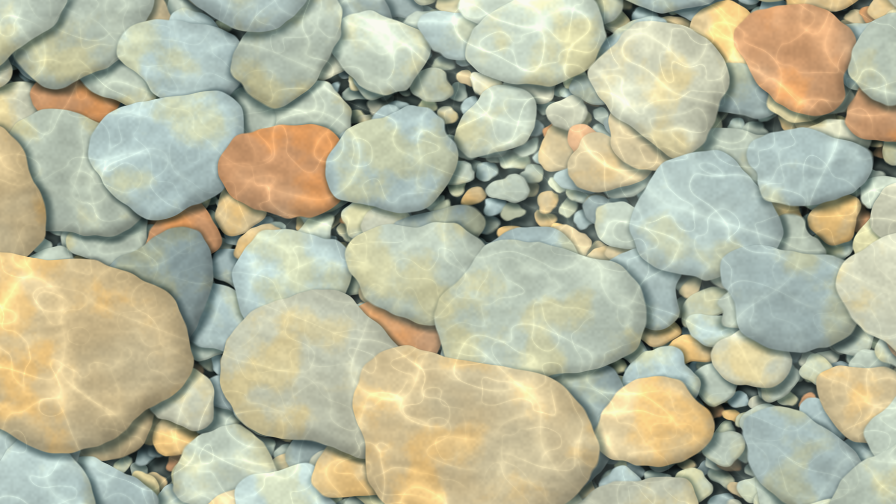
A Shadertoy shader for this texture:

```glsl
// Pale river stones seen through clear, rippling shallow water.
// Layers of jittered, wobbly ellipses are painted from gravel up to boulders,
// each with a soft shadow; warped ridged noise adds the sunlight caustics.

float hash(vec2 p) {
    return fract(sin(dot(p, vec2(127.1, 311.7))) * 43758.5453);
}

float noise(vec2 p) {
    vec2 i = floor(p), f = fract(p);
    f = f * f * (3.0 - 2.0 * f);
    return mix(mix(hash(i), hash(i + vec2(1, 0)), f.x),
               mix(hash(i + vec2(0, 1)), hash(i + vec2(1, 1)), f.x), f.y);
}

mat2 rotate(float a) {
    float c = cos(a), s = sin(a);
    return mat2(c, s, -s, c);
}

float fbm(vec2 p) {
    float sum = 0.0, amp = 0.5;
    for (int i = 0; i < 5; i++) {
        sum += amp * noise(p);
        p = rotate(0.6) * p * 2.1 + 7.3;
        amp *= 0.5;
    }
    return sum;
}

// Sage, blue-grey, cream, tan, rust and slate stones
vec3 stoneColor(float pick) {
    vec3 c = vec3(0.71, 0.76, 0.70);
    if (pick > 0.36) c = vec3(0.66, 0.74, 0.735);
    if (pick > 0.56) c = vec3(0.77, 0.78, 0.69);
    if (pick > 0.71) c = vec3(0.80, 0.72, 0.55);
    if (pick > 0.86) c = vec3(0.77, 0.58, 0.42);
    if (pick > 0.90) c = vec3(0.53, 0.60, 0.60);
    return c;
}

// Paints one layer of scattered stones over the colour below
void layStones(inout vec3 color, vec2 p, float cell, float density, float seed, float edge) {
    mat2 turn = rotate(0.4 * seed);
    vec2 grid = turn * p / cell + seed * 5.3;
    for (int j = -1; j <= 1; j++)
    for (int i = -1; i <= 1; i++) {
        vec2 id = floor(grid) + vec2(i, j);
        vec2 key = id + seed * 17.0;
        if (hash(key + 0.3) > density) continue;

        // Position, tilt and size
        vec2 jitter = vec2(hash(key + 1.7), hash(key + 2.9)) - 0.5;
        vec2 v = transpose(turn) * (grid - id - 0.5 - 0.6 * jitter) * cell;
        vec2 q = rotate(1.3 * (hash(key + 3.1) - 0.5)) * v;
        vec2 axes = cell * (0.44 + 0.18 * hash(key + 4.7)) * vec2(1.0, 0.62 + 0.28 * hash(key + 5.3));
        vec2 u = q / axes;

        // Rounded block with an uneven outline
        float n = 2.0 + 0.9 * hash(key + 6.1);
        float a = atan(u.y, u.x), phase = 6.28 * hash(key + 7.9);
        float radius = 1.0 + 0.09 * sin(2.0 * a + phase) + 0.08 * sin(3.0 * a - 2.0 * phase)
                     + 0.03 * sin(5.0 * a + 3.0 * phase) + 0.08 * (noise(u * 3.0 + key) - 0.5);
        float d = (pow(pow(abs(u.x), n) + pow(abs(u.y), n), 1.0 / n) - radius) * axes.y;

        // Shadow falling to the lower right
        float side = dot(normalize(v + 1e-5), vec2(0.6, -0.8));
        float shade = 1.0 - smoothstep(-0.004, 0.013, d - 0.009 * side);
        color *= mix(vec3(1), vec3(0.40, 0.47, 0.49), shade);

        // Surface: mineral stains, strata, grain and a rounded rim
        vec3 stone = stoneColor(hash(key + 8.3)) * (0.93 + 0.14 * hash(key + 9.1));
        float stain = fbm(q * 11.0 + key);
        stone = mix(stone, stone * vec3(1.05, 0.97, 0.83), smoothstep(0.45, 0.7, stain));
        stone *= 0.87 + 0.26 * stain;
        stone *= 0.96 + 0.08 * noise(q * vec2(18, 75) + key);
        stone *= 1.0 + 0.07 * dot(v / axes, vec2(-0.4, 0.9));
        stone *= 1.0 - (0.13 + 0.12 * side) * smoothstep(-0.22, 0.0, d / axes.y);
        color = mix(color, stone, 1.0 - smoothstep(-edge, edge, d));
    }
}

// Thin bright lines where the warped noise crosses its middle value
float caustic(vec2 p, float sharpness) {
    p += 0.9 * vec2(noise(p * 0.8 + 3.1), noise(p * 0.8 + 9.7));
    float ridge = 1.0 - abs(2.0 * noise(p) - 1.0);
    return pow(ridge, sharpness);
}

void mainImage(out vec4 fragColor, in vec2 fragCoord) {
    vec2 p = fragCoord / iResolution.y;
    float edge = max(0.0018, 0.8 / iResolution.y);

    // Ripples bend the outlines
    vec2 bed = p + 0.016 * (vec2(noise(p * 13.0), noise(p * 13.0 + 40.0)) - 0.5)
                 + 0.005 * (vec2(noise(p * 42.0), noise(p * 42.0 + 20.0)) - 0.5);

    // Dark gaps, then gravel up to boulders
    vec3 color = vec3(0.35, 0.39, 0.37) * (0.8 + 0.4 * noise(p * 60.0));
    layStones(color, bed, 0.042, 1.0, 1.0, edge);
    layStones(color, bed, 0.085, 0.85, 2.0, edge);
    layStones(color, bed, 0.155, 0.80, 3.0, edge);
    layStones(color, bed, 0.250, 0.78, 4.0, edge);
    layStones(color, bed, 0.420, 0.36, 5.0, edge);

    // Milky water veil and fine grain
    color = mix(color, vec3(0.79, 0.85, 0.81), 0.24 * smoothstep(0.35, 0.7, fbm(p * 4.0 + 11.0)));
    color *= 0.97 + 0.06 * noise(p * 170.0);

    // Sunlight focused by the waves
    vec2 wave = rotate(0.35) * p * vec2(1.0, 1.25);
    float patches = smoothstep(0.25, 0.65, fbm(p * 5.0 + 2.0));
    float light = 0.55 * caustic(wave * 7.0, 9.0) + 0.5 * caustic(wave * 13.0 + 5.0, 10.0)
                + 0.35 * caustic(rotate(1.1) * wave * 24.0, 8.0);
    light = light * (0.35 + 0.65 * patches) + 0.12 * patches;
    color += light * vec3(0.30, 0.29, 0.25) * (0.35 + 0.8 * color);

    fragColor = vec4(min(color, vec3(0.98, 0.98, 0.94)), 1.0);
}
```
